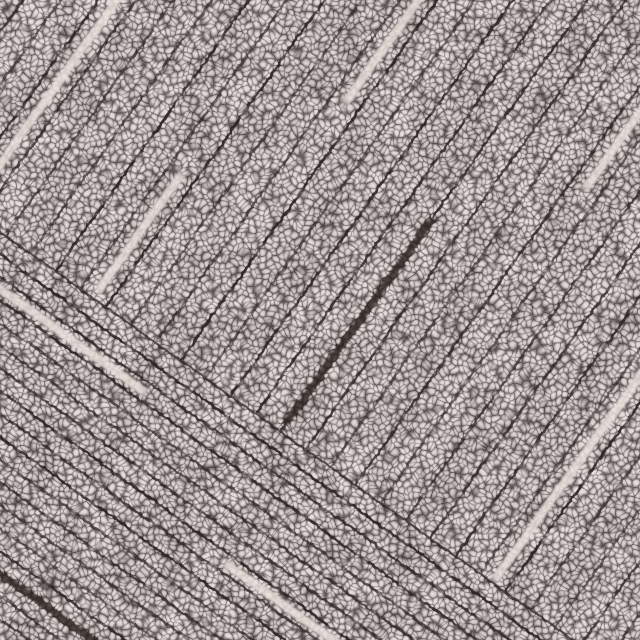
Give the GLSL for this texture, as a three.js fragment shader.

```glsl
varying vec2 vUv;

const vec3 SHADOW = vec3(0.20, 0.16, 0.16);
const vec3 YARN = vec3(0.90, 0.86, 0.86);
const vec3 GROOVE = vec3(0.17, 0.13, 0.14);
const vec3 WHITE_STREAK = vec3(0.91, 0.87, 0.85);
const vec3 DARK_STREAK = vec3(0.23, 0.20, 0.18);

const vec2 SEAM_START = vec2(0.0, 0.638);
const vec2 SEAM_DIR = vec2(0.814, -0.580);
const float UPPER_PITCH = 0.0479;
const float LOWER_PITCH = 0.0290;
const float UPPER_OFFSET = 0.5378;
const float GRAIN_CELLS = 108.0;
const float TUFT_FOCUS = 8.0;
const float BORDER_SOFTNESS = 0.06;
const float GRAIN_BASE = 0.20;
const float GRAIN_GAIN = 0.78;
const float BLOTCH = 0.055;
const float GROOVE_CORE = 0.0008;
const float GROOVE_EDGE = 0.0032;
const float WOBBLE = 0.0006;
const float WHITE_WIDTH = 0.0065;
const float DARK_WIDTH = 0.0072;

vec2 hash2(vec2 p) {
  vec3 q = fract(p.xyx * vec3(0.1031, 0.1030, 0.0973));
  q += dot(q, q.yzx + 33.33);
  return fract((q.xx + q.yz) * q.zy);
}

// Cellular noise: soft tufts blended with thin dark cell borders
float yarnGrain(vec2 p) {
  vec2 base = floor(p);
  float nearest = 8.0;
  float second = 8.0;
  float sum = 0.0;
  for (int j = -1; j <= 1; j++) {
    for (int i = -1; i <= 1; i++) {
      vec2 cell = base + vec2(float(i), float(j));
      vec2 rnd = hash2(cell + 50.0);
      float dist = length(cell + rnd - p);
      float weight = 0.6 + 0.7 * fract(rnd.x * 7.3 + rnd.y * 3.7);
      sum += weight * exp(-TUFT_FOCUS * dist * dist);
      second = min(second, max(nearest, dist));
      nearest = min(nearest, dist);
    }
  }
  float gap = second - nearest;
  float border = 1.0 - exp(-5.0 * gap * gap / (gap + BORDER_SOFTNESS));
  float tuft = 1.0 - exp(-4.0 * sum);
  return mix(border, tuft, 0.5);
}

float wobble(float along, float id) {
  return WOBBLE * (sin(along * 290.0 + id * 4.1) + 0.7 * sin(along * 531.0 + id * 7.7)
    + 1.2 * sin(along * 47.0 + id * 2.3));
}

// Repeated dark grooves with jitter, fading and gaps
float grooves(float across, float along, float pitch, float rough) {
  float id = floor(across / pitch + 0.5);
  float d = abs(across - id * pitch + wobble(along, id)) + rough * 0.0014;
  float wear = sin(along * 61.0 + id * 5.3) + 0.8 * sin(along * 167.0 + id * 9.1);
  float strength = mix(0.65, 1.0, hash2(vec2(id + 90.0, pitch * 100.0)).x);
  strength *= mix(0.60, 1.0, smoothstep(-1.4, 0.1, wear));
  return strength * (1.0 - smoothstep(GROOVE_CORE, GROOVE_EDGE, d));
}

// Single thick thread between two positions along its rib
float streak(float across, vec2 span, float along, float width, float rough) {
  float end = max(span.x - along, along - span.y);
  float side = abs(across) + rough * 0.003;
  float body = 1.0 - smoothstep(width - 0.0035, width + 0.0015, side);
  return body * (1.0 - smoothstep(-0.010, 0.004, end + rough * 0.010));
}

void main() {
  vec2 p = vUv - SEAM_START;
  float s = dot(p, SEAM_DIR);
  float n = dot(p, vec2(-SEAM_DIR.y, SEAM_DIR.x));
  float upper = smoothstep(-0.001, 0.001, n);
  float lower = 1.0 - upper;

  // Curled yarn grain with broad blotches
  vec2 warp = vec2(sin(vUv.y * 173.0 + 2.0 * sin(vUv.x * 97.0)),
                   sin(vUv.x * 191.0 + 2.0 * sin(vUv.y * 83.0)));
  float grain = yarnGrain(vUv * GRAIN_CELLS + 0.22 * warp);
  float rough = grain - 0.65;
  float blotch = sin(s * 39.0 + 2.0 * sin(n * 23.0)) * sin(n * 31.0 + s * 11.0)
               + sin(s * 103.0 + 2.0 * sin(n * 71.0)) * sin(n * 87.0 - s * 29.0);
  float tone = GRAIN_BASE + GRAIN_GAIN * grain + BLOTCH * blotch;
  vec3 color = mix(SHADOW, YARN, clamp(tone, 0.0, 1.0));

  // Grooves across the seam above it, and parallel to it below
  float across = s - UPPER_OFFSET;
  float groove = upper * grooves(across, n, UPPER_PITCH, rough)
               + lower * grooves(n, s, LOWER_PITCH, rough);
  float seam = 1.0 - smoothstep(0.0004, 0.0028, abs(n + 0.6 * wobble(s, 0.0)));
  color = mix(color, GROOVE, max(groove * 0.92, seam * 0.75));

  // White threads, centred on ribs
  float a = across + 0.6 * wobble(n, 3.0);
  float white = streak(a + 12.5 * UPPER_PITCH, vec2(0.03, 1.0), n, WHITE_WIDTH, rough);
  white = max(white, streak(a + 7.5 * UPPER_PITCH, vec2(0.012, 0.238), n, WHITE_WIDTH, rough));
  white = max(white, streak(a + 4.5 * UPPER_PITCH, vec2(0.478, 1.0), n, WHITE_WIDTH, rough));
  white = max(white, streak(a - 3.5 * UPPER_PITCH, vec2(0.584, 1.0), n, WHITE_WIDTH, rough));
  white = max(white, streak(a - 8.5 * UPPER_PITCH, vec2(0.006, 1.0), n, WHITE_WIDTH, rough));
  float b = n + 0.6 * wobble(s, 5.0);
  white = max(white, streak(b + 2.5 * LOWER_PITCH, vec2(0.0, 0.332), s, WHITE_WIDTH, rough));
  white = max(white, streak(b + 7.5 * LOWER_PITCH, vec2(0.586, 1.5), s, WHITE_WIDTH, rough));
  color = mix(color, WHITE_STREAK * (0.93 + 0.08 * tone), white * 0.92);

  // Dark threads, lying in grooves
  float dark = streak(a, vec2(0.010, 0.411), n, DARK_WIDTH, rough);
  dark = max(dark, streak(b + 15.0 * LOWER_PITCH, vec2(-0.5, 1.0), s, DARK_WIDTH, rough));
  color = mix(color, DARK_STREAK * (0.65 + 0.55 * tone), dark * 0.92);

  gl_FragColor = vec4(color, 1.0);
}
```
